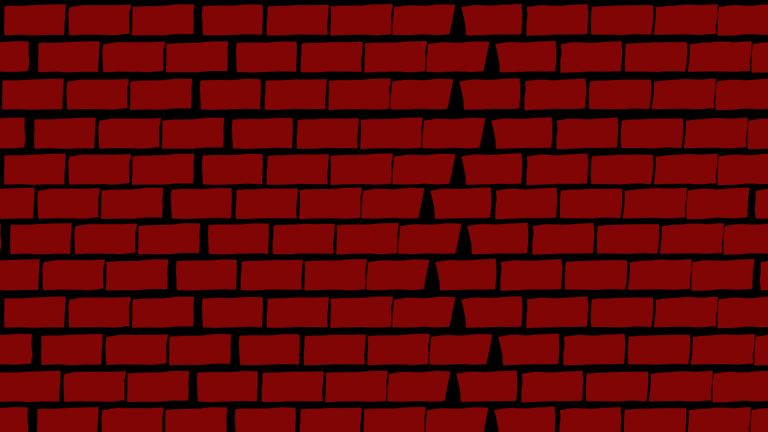
Write a WebGL 1 fragment shader that draws this pattern.

```glsl
precision highp float;

uniform vec2 u_resolution;

// Lengths are in units of 1/768 of the canvas width
const float CANVAS_WIDTH = 768.0;
const vec3 BRICK_COLOR = vec3(0.51, 0.018, 0.018);
const vec3 JOINT_COLOR = vec3(0.0);
const float ROWS = 12.0;
const float ROW_PITCH = 36.6;
const float FIRST_ROW = 20.0;
const float BRICK_PITCH = 65.05;
const float FIRST_BRICK = 35.0;
const vec2 BRICK_SIZE = vec2(61.3, 29.6);
const float CORNER_RADIUS = 1.0;
const float WOBBLE = 1.3;
const float WEDGE_LEFT = 3.8;    // cut from the brick left of the wide joint
const float WEDGE_RIGHT = 5.0;   // cut from the brick right of it
const float EDGE_SOFTNESS = 1.2; // in pixels

float hash(float n) {
    return fract(sin(n * 12.9898) * 43758.5453);
}

// Smooth 1D noise in -0.5..0.5
float noise(float x) {
    float cell = floor(x);
    float t = fract(x);
    return mix(hash(cell), hash(cell + 1.0), t * t * (3.0 - 2.0 * t)) - 0.5;
}

// Value number i of the twelve in a, b, c
float pick(vec4 a, vec4 b, vec4 c, float i) {
    vec4 v = i < 4.0 ? a : (i < 8.0 ? b : c);
    vec4 mask = step(abs(vec4(0.0, 1.0, 2.0, 3.0) - mod(i, 4.0)), vec4(0.5));
    return dot(v, mask);
}

float rowCenter(float row) {
    float drift = pick(vec4(0.0, 0.4, 1.2, 3.6),
                       vec4(3.0, 0.5, -0.7, -1.2),
                       vec4(-0.4, 0.3, 0.6, 0.3), row);
    return FIRST_ROW + row * ROW_PITCH + drift;
}

float rowShift(float row) {
    return pick(vec4(0.0, 34.0, -2.0, 30.0),
                vec4(0.0, -31.0, 6.0, -26.0),
                vec4(0.0, 37.0, -5.0, 33.0), row);
}

// First brick of the run, its left edge, and the spacing inside the run
vec3 brickRun(float k) {
    if (k < 0.0) return vec3(-1.0, -66.0, 65.5);
    if (k < 3.0) return vec3(0.0, 4.0, 65.5);
    if (k < 7.0) return vec3(3.0, 202.0, 65.5);
    if (k < 12.0) return vec3(7.0, 461.0, 66.5);
    return vec3(12.0, 786.0, 65.5);
}

// Signed distance to brick k; p.x runs along the row, p.y is down from its center
float brickDistance(vec2 p, float k) {
    vec3 run = brickRun(k);
    float j = k - run.x;
    float left = run.y + run.z * j - 0.5 * j * j;
    float right = left + BRICK_SIZE.x;
    float seed = 40.0 * (k + 2.0);

    // Sides lean more along each run, most of all at the wedge joint
    float across = clamp(p.y / BRICK_SIZE.y + 0.5, 0.0, 1.0);
    float leanLeft = 0.5 - 0.7 * j + (k == 7.0 ? WEDGE_RIGHT : 0.0);
    float leanRight = -0.8 - 0.3 * j - (k == 6.0 ? WEDGE_LEFT : 0.0);
    left += leanLeft * across + WOBBLE * noise(seed + 3.0 * across);
    right += leanRight * across + WOBBLE * noise(seed + 10.0 + 3.0 * across);

    // Top and bottom are drawn by an unsteady hand and rise to the right
    float along = clamp((p.x - left) / BRICK_SIZE.x, 0.0, 1.0);
    float rise = (0.5 - along) * (0.6 + 1.4 * hash(seed + 35.0));
    float top = -0.5 * BRICK_SIZE.y + rise
              + 0.8 * (1.0 - smoothstep(0.0, 0.2, along))
              + WOBBLE * noise(seed + 20.0 + 4.0 * along);
    float bottom = 0.5 * BRICK_SIZE.y + 0.7 * rise
                 + WOBBLE * noise(seed + 28.0 + 4.0 * along);

    vec2 q = vec2(max(left - p.x, p.x - right), max(top - p.y, p.y - bottom));
    q += CORNER_RADIUS;
    return length(max(q, 0.0)) + min(max(q.x, q.y), 0.0) - CORNER_RADIUS;
}

void main() {
    float unitsPerPixel = CANVAS_WIDTH / u_resolution.x;
    vec2 p = vec2(gl_FragCoord.x, u_resolution.y - gl_FragCoord.y) * unitsPerPixel;

    // Nearest brick among two rows and two neighbours in each
    float nearest = 1000.0;
    float firstRow = floor((p.y - FIRST_ROW) / ROW_PITCH);
    for (int r = 0; r < 2; r++) {
        float row = clamp(firstRow + float(r), 0.0, ROWS - 1.0);
        vec2 local = p - vec2(rowShift(row), rowCenter(row));
        float firstBrick = floor((local.x - FIRST_BRICK) / BRICK_PITCH);
        for (int b = 0; b < 2; b++) {
            nearest = min(nearest, brickDistance(local, firstBrick + float(b)));
        }
    }

    float coverage = clamp(0.5 - nearest / (unitsPerPixel * EDGE_SOFTNESS), 0.0, 1.0);
    gl_FragColor = vec4(mix(JOINT_COLOR, BRICK_COLOR, coverage), 1.0);
}
```
